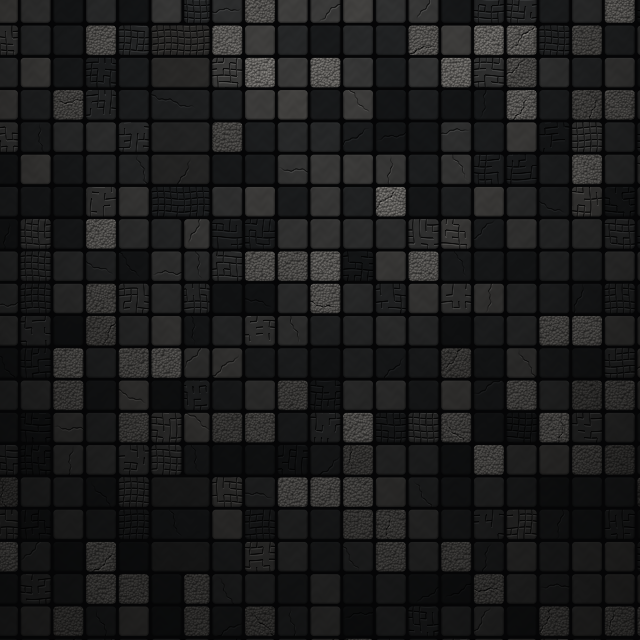
A WebGL 1 fragment shader for this texture:

```glsl
precision highp float;

uniform vec2 u_resolution;

const vec2 TILES = vec2(19.57, 19.83);    // repeats across and up
const vec2 SHIFT = vec2(0.41, 0.92);      // where the grid starts
const float NARROW_COLUMN = 6.0;
const float NARROW_WIDTH = 0.86;
const float HALF_GAP = 0.042;
const float CORNER = 0.11;
const float LINE = 0.018;                 // half width of carved lines
const float GRAIN = 13.0;                 // pits across a rough tile
const float MOSAIC = 5.0;                 // chips across a mosaic tile
const float ROUGH_SHARE = 0.16;
const float MOSAIC_SHARE = 0.15;
const float CRACK_SHARE = 0.22;
const vec2 TO_LIGHT = vec2(-0.012, 0.036);
const vec3 GROUT = vec3(0.018, 0.020, 0.023);
const vec3 COOL = vec3(0.93, 1.0, 1.06);
const vec3 WARM = vec3(1.02, 1.0, 0.97);

float hash(vec2 p) {
  return fract(sin(dot(p, vec2(12.99, 78.23))) * 4375.85);
}

float roundedBox(vec2 p, vec2 halfSize, float radius) {
  vec2 d = abs(p) - halfSize + radius;
  return length(max(d, 0.0)) + min(max(d.x, d.y), 0.0) - radius;
}

// Distance to the nearest cell point
float cellular(vec2 p) {
  vec2 cell = floor(p);
  float nearest = 2.0;
  for (int y = -1; y <= 1; y++) {
    for (int x = -1; x <= 1; x++) {
      vec2 c = cell + vec2(float(x), float(y));
      vec2 point = c + vec2(hash(c), hash(c + 41.3));
      nearest = min(nearest, distance(p, point));
    }
  }
  return nearest;
}

float groove(float d, float px) {
  float w = max(LINE, 0.5 * px);
  return 1.0 - smoothstep(0.4 * w, w + 0.5 * px, abs(d));
}

// Chips on a grid, with some of the joints left out
float mosaicJoints(vec2 q, vec2 id, float px) {
  vec2 g = q * MOSAIC + 0.5 + 0.12 * sin(q.yx * 5.0 + id);
  vec2 chip = floor(g);
  vec2 joint = floor(g + 0.5);
  vec2 d = (g - joint) / MOSAIC;
  float kept = mix(0.3, 1.0, hash(id + 5.7));
  float upright = step(hash(vec2(joint.x, chip.y) + id * 3.1), kept);
  float level = step(hash(vec2(chip.x, joint.y) + id * 7.3 + 2.0), kept);
  return max(upright * groove(d.x, px), level * groove(d.y, px));
}

float crack(vec2 q, vec2 id, float px) {
  float angle = 6.283 * hash(id + 8.1);
  vec2 dir = vec2(cos(angle), sin(angle));
  float along = dot(q, dir);
  float across = dot(q, vec2(-dir.y, dir.x)) + 0.5 * (hash(id + 3.3) - 0.5);
  across += 0.04 * sin(along * 9.0 + id.x) + 0.016 * sin(along * 27.0 + id.y);
  return groove(across, px) * smoothstep(-0.5, -0.1, along);
}

// Height of the tile surface; the kind picks its finish
float relief(vec2 q, vec2 id, float kind, float px) {
  float h = 0.05 * sin(q.x * 7.0 + id.y * 2.0 + 2.0 * sin(q.y * 5.0 + id.x));
  h += 0.03 * sin(q.y * 19.0 + id.x + 2.0 * sin(q.x * 13.0 + id.y));
  float cracked = step(hash(id + 17.9), CRACK_SHARE);
  if (kind < ROUGH_SHARE) {
    h += 0.9 * (0.5 - cellular((q + id) * GRAIN));
  } else if (kind < ROUGH_SHARE + MOSAIC_SHARE) {
    return h - 0.8 * mosaicJoints(q, id, px);
  }
  return h - 0.6 * cracked * crack(q, id, px);
}

void main() {
  vec2 uv = gl_FragCoord.xy / u_resolution;
  float px = TILES.x / min(u_resolution.x, u_resolution.y);

  // Grid with one narrow column, joined in places to its left neighbour
  vec2 p = uv * TILES + SHIFT;
  p.x += (1.0 - NARROW_WIDTH) * step(NARROW_COLUMN + NARROW_WIDTH, p.x);
  vec2 id = floor(p);
  vec2 size = vec2(1.0);
  if (id.x == NARROW_COLUMN) size.x = NARROW_WIDTH;
  bool joinedRow = (id.y > 13.5 && id.y < 19.5) || (id.y > 2.5 && id.y < 5.5);
  if (joinedRow && abs(id.x - NARROW_COLUMN + 0.5) < 1.0) {
    id.x = NARROW_COLUMN - 1.0;
    size.x = 1.0 + NARROW_WIDTH;
  }
  vec2 q = p - id - 0.5 * size;

  // Tone and finish of each tile
  float kind = hash(id + 1.7);
  if (size.x > 1.5) kind = max(kind, ROUGH_SHARE + 0.1);
  bool rough = kind < ROUGH_SHARE;
  float pick = hash(id + 23.1);
  float tone = rough ? mix(0.21, 0.32, pick) : mix(0.065, 0.215, pick);
  if (size.x > 1.5) tone = mix(0.09, 0.14, pick);
  float h = relief(q, id, kind, px);
  float slope = h - relief(q + TO_LIGHT, id, kind, px);
  tone *= max(0.2, 1.0 + 0.45 * h + 0.55 * slope);

  // Soft rim, lit from above
  float d = roundedBox(q, 0.5 * size - HALF_GAP, CORNER);
  float rim = smoothstep(-0.07, 0.0, d);
  tone *= 1.0 + rim * (0.4 * smoothstep(0.2, 0.45, q.y) - 0.3);
  vec3 tile = tone * (rough ? WARM : mix(COOL, WARM, pick));

  // Overall light falls off to the sides and the bottom
  float side = uv.x - 0.5;
  float light = mix(0.62, 1.2, smoothstep(-0.1, 1.0, uv.y)) * (1.0 - 1.2 * side * side);
  float face = 1.0 - smoothstep(-0.6 * px, 0.6 * px, d);
  gl_FragColor = vec4(mix(GROUT, tile * light, face), 1.0);
}
```
